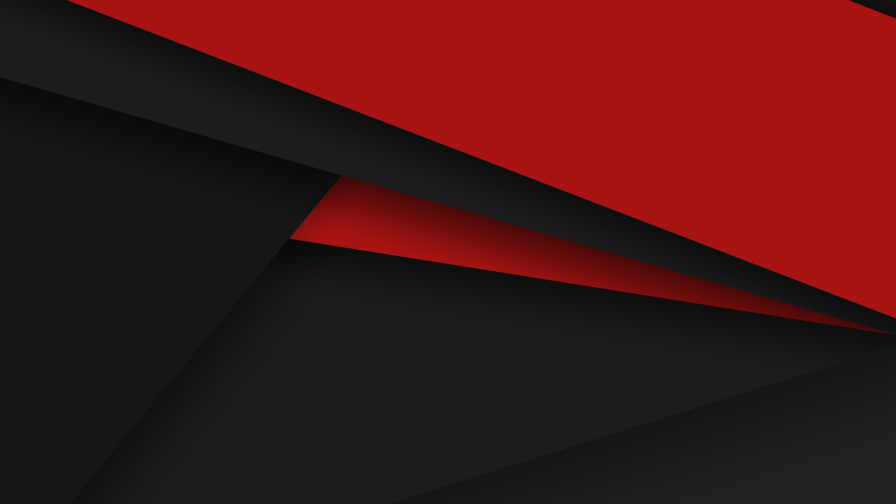
This background is drawn by a Shadertoy shader. Its source:

```glsl
// Overlapping charcoal and red paper sheets with diagonal edges and soft shadows.
#define RED vec3(0.66, 0.08, 0.075)
#define BAND_GRAY vec3(0.114)
#define LEFT_GRAY vec3(0.088)
#define MIDDLE_GRAY vec3(0.112)
#define CORNER_GRAY vec3(0.130)
#define SHADOW_WIDTH 0.13
#define SHADOW_DEPTH 0.58

// Signed distance to the line from a to b, positive on its left side.
float side(vec2 p, vec2 a, vec2 b) {
    vec2 d = normalize(b - a);
    return dot(p - a, vec2(-d.y, d.x));
}

// Smooth coverage of the positive side of an edge.
float cover(float d) {
    float pixel = 1.0 / iResolution.y;
    return smoothstep(-0.7 * pixel, 0.7 * pixel, d);
}

// Light left at distance d outside the sheet that casts the shadow.
float shade(float d, float width, float depth) {
    return 1.0 - depth * (1.0 - smoothstep(-0.25 * width, width, d));
}

void mainImage(out vec4 fragColor, in vec2 fragCoord) {
    // Canvas units: height 1, width 16/9.
    vec2 p = fragCoord / iResolution.xy * vec2(16.0 / 9.0, 1.0);

    // Sheet edges
    float redEdge    = side(p, vec2(0.132, 1.000), vec2(1.778, 0.368));
    float bandEdge   = side(p, vec2(0.000, 0.847), vec2(1.778, 0.335));
    float wedgeEdge  = side(p, vec2(0.579, 0.5255), vec2(1.778, 0.335));
    float leftEdge   = side(p, vec2(0.139, 0.000), vec2(0.678, 0.653));
    float middleEdge = side(p, vec2(0.771, 0.000), vec2(1.778, 0.315));
    float cornerEdge = side(p, vec2(1.683, 1.000), vec2(1.778, 0.963));

    // Lower sheets
    vec3 color = CORNER_GRAY * shade(-middleEdge, 0.20, 0.38);
    vec3 middle = MIDDLE_GRAY * shade(-wedgeEdge, 0.11, SHADOW_DEPTH);
    middle *= shade(-leftEdge, SHADOW_WIDTH, 0.45);
    color = mix(color, middle, cover(middleEdge));

    // Narrow red wedge, shaded by the band and the left sheet
    vec3 wedge = RED * shade(-bandEdge, SHADOW_WIDTH, 0.62);
    wedge *= shade(-leftEdge, 0.07, 0.20);
    color = mix(color, wedge, cover(wedgeEdge));

    // Left sheet and the long gray band
    vec3 left = LEFT_GRAY * shade(-bandEdge, SHADOW_WIDTH, SHADOW_DEPTH);
    color = mix(color, left, cover(leftEdge));
    vec3 band = BAND_GRAY * shade(-redEdge, 0.10, SHADOW_DEPTH);
    color = mix(color, band, cover(bandEdge));

    // Large red sheet and the dark top right corner
    color = mix(color, RED, cover(redEdge));
    vec3 corner = BAND_GRAY * shade(cornerEdge, 0.09, SHADOW_DEPTH);
    color = mix(color, corner, cover(cornerEdge));

    fragColor = vec4(color, 1.0);
}
```
